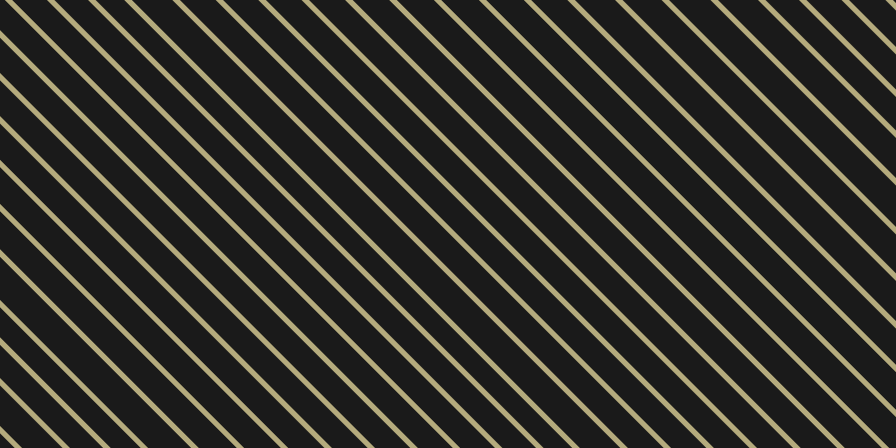
Write a WebGL 1 fragment shader that draws this pattern.

```glsl
precision highp float;

// Thin khaki diagonal stripes on charcoal, falling to the right at 45 degrees.
// Each stripe has a whole-number index; layered cosines of that index shift it,
// so the spacing drifts slowly and pinches or opens at a few places.

uniform vec2 u_resolution;

const float PI = 3.14159265;

// Lengths are in units of the canvas height.
const float STRIPE_PERIOD = 0.0979;    // spacing along the horizontal
const float STRIPE_START = 0.0112;     // crossing of stripe 0 on the top edge
const float STRIPE_HALF_WIDTH = 0.0059; // measured across the stripe

const float DRIFT_SIZE = 0.0156;
const float DRIFT_LENGTH = 24.0;       // in stripes
const float DRIFT_CENTRE = 8.0;
const float OPENING_SIZE = 0.0143;
const float OPENING_LENGTH = 26.0;
const float OPENING_CENTRE = 16.8;
const float PINCH_SIZE = 0.0150;
const float PINCH_LENGTH = 10.0;
const float PINCH_CENTRE = 3.0;

const vec3 CHARCOAL = vec3(0.102, 0.102, 0.102);
const vec3 KHAKI = vec3(0.710, 0.670, 0.490);

// Narrow peak of height 1 that returns every `span` stripes.
float peak(float index, float centre, float span, float sharpness) {
    float wave = cos(PI * (index - centre) / span);
    return pow(wave * wave, sharpness);
}

// Horizontal position of a stripe, including its uneven spacing.
float stripePosition(float index) {
    float drift = -DRIFT_SIZE * cos(2.0 * PI * (index - DRIFT_CENTRE) / DRIFT_LENGTH);
    float opening = OPENING_SIZE * peak(index, OPENING_CENTRE, OPENING_LENGTH, 50.0);
    float fade = clamp((18.0 - index) / 15.0, 0.0, 1.0);
    float pinch = -PINCH_SIZE * fade * peak(index, PINCH_CENTRE, PINCH_LENGTH, 20.0);
    return STRIPE_START + STRIPE_PERIOD * index + drift + opening + pinch;
}

void main() {
    vec2 point = gl_FragCoord.xy / u_resolution.y;
    float pixel = 1.0 / u_resolution.y;

    // Follow the diagonal up to where it meets the top edge.
    float along = point.x + point.y - 1.0;
    float nearest = floor((along - STRIPE_START) / STRIPE_PERIOD + 0.5);

    // Shifted stripes can cross cell borders, so check the neighbours too.
    float gap = 1.0;
    for (int i = -1; i <= 1; i++) {
        gap = min(gap, abs(along - stripePosition(nearest + float(i))));
    }

    float distanceAcross = gap * sqrt(0.5);
    float coverage = clamp((STRIPE_HALF_WIDTH - distanceAcross) / pixel + 0.5, 0.0, 1.0);
    gl_FragColor = vec4(mix(CHARCOAL, KHAKI, coverage), 1.0);
}
```
